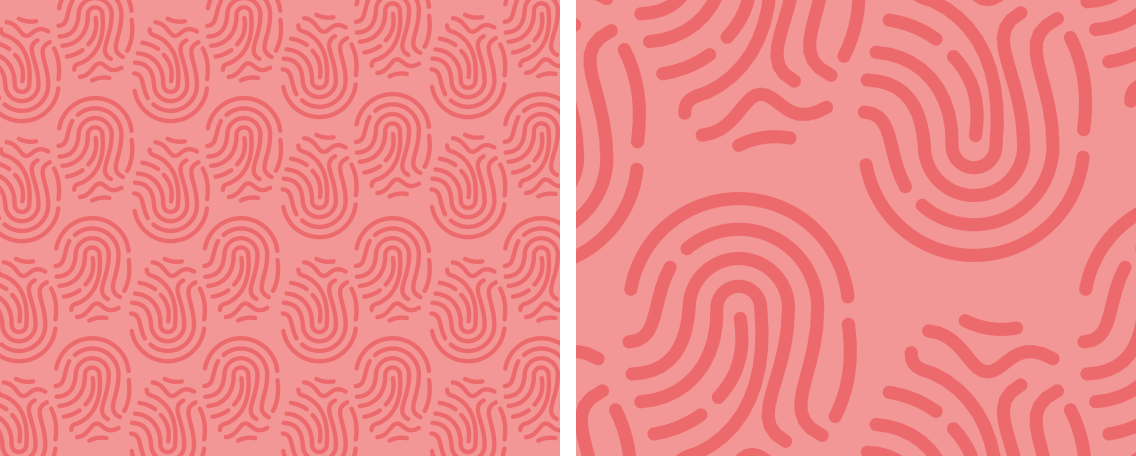
Left, the full canvas; right, a detail of the centre.
A Shadertoy shader for this pattern:

```glsl
// Staggered columns of fingerprints, alternately upright and flipped, in coral on pink.

const vec3 PAPER = vec3(0.95, 0.59, 0.59);
const vec3 INK = vec3(0.93, 0.415, 0.425);
const float CANVAS_HEIGHT = 624.0;              // design units from bottom to top
const vec2 PITCH = vec2(203.5, 164.3);          // spacing of prints of one kind
const vec2 LAST_CELL = vec2(4.0, 3.0);          // highest column and row index
const vec2 UPRIGHT_ORIGIN = vec2(126.2, 111.1); // arch centre of the lowest left print
const vec2 FLIPPED_ORIGIN = vec2(26.0, 15.4);
const vec2 BLOCK_SHIFT = vec2(4.0, 5.5);        // misregistration between 2x2 blocks
const float BODY_DROP = 20.0;                   // arch centre to middle of the print
const float RIDGE_SCALE = 1.5;                  // ridge units per design unit
const float RIDGE_HALF_WIDTH = 4.5;
const int CURVE_STEPS = 10;

float segmentDistance(vec2 p, vec2 a, vec2 b) {
    vec2 ab = b - a;
    return length(p - a - ab * clamp(dot(p - a, ab) / dot(ab, ab), 0.0, 1.0));
}

// Distance to an arc about the origin; angles in degrees clockwise from the top
float arc(vec2 p, float radius, float start, float end) {
    float angle = clamp(atan(p.x, p.y), radians(start), radians(end));
    return length(p - radius * vec2(sin(angle), cos(angle)));
}

// Distance to a cubic Bezier curve, flattened into short segments
float curve(vec2 p, vec2 a, vec2 b, vec2 c, vec2 d) {
    float dist = 1e4;
    vec2 previous = a;
    for (int i = 1; i <= CURVE_STEPS; i++) {
        float t = float(i) / float(CURVE_STEPS);
        float s = 1.0 - t;
        vec2 next = s * s * s * a + 3.0 * s * t * (s * b + t * c) + t * t * t * d;
        dist = min(dist, segmentDistance(p, previous, next));
        previous = next;
    }
    return dist;
}

// Distance to the centre lines of one print, arch centre at the origin
float fingerprint(vec2 p) {
    // Concentric arches
    float d = arc(p, 75.0, -80.0, 84.0);
    d = min(d, arc(p, 54.0, -41.0, 90.0));
    d = min(d, arc(p, 34.0, -90.0, 90.0));
    d = min(d, arc(p, 15.0, -90.0, 90.0));

    // Core and right-hand tails
    d = min(d, curve(p, vec2(1, -7), vec2(5, -32), vec2(-2, -48), vec2(-14, -61)));
    d = min(d, curve(p, vec2(15, 0), vec2(20, -50), vec2(4, -84), vec2(-28, -99)));
    d = min(d, curve(p, vec2(-28, -99), vec2(-38, -102), vec2(-43, -104), vec2(-43, -113)));
    d = min(d, curve(p, vec2(34, 0), vec2(34, -50), vec2(4, -76), vec2(32, -91)));
    d = min(d, curve(p, vec2(54, 0), vec2(54, -48), vec2(26, -72), vec2(57, -87)));
    d = min(d, curve(p, vec2(75, -11), vec2(78, -34), vec2(76, -54), vec2(66, -74)));

    // Left-hand ridges flaring outward
    d = min(d, curve(p, vec2(-47, 28), vec2(-60, 4), vec2(-54, -22), vec2(-75, -23)));
    d = min(d, curve(p, vec2(-34, 0), vec2(-36, -26), vec2(-46, -44), vec2(-73, -45)));
    d = min(d, curve(p, vec2(-15, 0), vec2(-14, -40), vec2(-38, -62), vec2(-67, -64)));
    d = min(d, curve(p, vec2(-58, -86), vec2(-46, -84), vec2(-36, -80), vec2(-26, -73)));

    // Chevron and closing dash
    d = min(d, curve(p, vec2(-31, -128), vec2(-8, -126), vec2(-3, -100), vec2(9, -100)));
    d = min(d, curve(p, vec2(9, -100), vec2(22, -100), vec2(28, -124), vec2(54, -109)));
    return min(d, curve(p, vec2(-6, -135), vec2(6, -129), vec2(18, -128), vec2(29, -130)));
}

// Distance to the nearest print of one kind; facing is 1 upright, -1 flipped
float printGrid(vec2 p, vec2 origin, float facing) {
    vec2 offset = p - origin;
    vec2 cell = floor((offset + vec2(0.0, facing * BODY_DROP)) / PITCH + 0.5);
    cell = clamp(cell, vec2(0.0), LAST_CELL);
    vec2 block = step(vec2(1.5), cell);
    vec2 shift = BLOCK_SHIFT * vec2(max(block.x, block.y), block.x * block.y);
    vec2 local = (offset - cell * PITCH - shift) * RIDGE_SCALE;
    return fingerprint(local * vec2(1.0, facing));
}

void mainImage(out vec4 fragColor, in vec2 fragCoord) {
    float unitsPerPixel = CANVAS_HEIGHT / iResolution.y;
    vec2 p = fragCoord * unitsPerPixel;

    float ridge = min(printGrid(p, UPRIGHT_ORIGIN, 1.0), printGrid(p, FLIPPED_ORIGIN, -1.0));
    float softness = 0.7 * unitsPerPixel * RIDGE_SCALE;
    float ink = 1.0 - smoothstep(-softness, softness, ridge - RIDGE_HALF_WIDTH);
    fragColor = vec4(mix(PAPER, INK, ink), 1.0);
}
```
